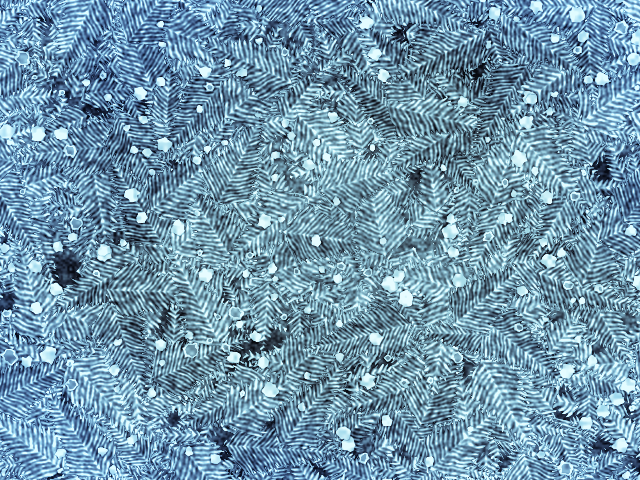
Write a WebGL 2 fragment shader that draws this texture.

```glsl
#version 300 es
precision highp float;
// Frost on a window pane: overlapping fern-shaped ice leaves with broken barbs,
// painted from small to large over a dark, grainy ground, then topped with
// scattered hexagonal crystals. One tone value is coloured by two ramps.

uniform vec2 u_resolution;
out vec4 fragColor;

const float TAU = 6.2831853;
const int LEAF_LAYERS = 3;
const float LEAF_SIZE = 0.05;       // cell size of the smallest leaves
const float LEAF_GROWTH = 1.55;     // size ratio between layers
const float LEAF_CHANCE = 0.78;
const float LEAF_TONE = 0.56;
const float BARB_PERIOD = 0.0105;
const float BARB_SLANT = 0.75;
const float BARB_CONTRAST = 0.19;
const float GROUND_TONE = 0.38;
const float GRAIN_FREQ = 150.0;
const float CRYSTAL_CELL = 0.048;
const float CRYSTAL_CHANCE = 0.34;
const vec2 HAZE_CENTRE = vec2(0.73, 0.48);

// Ramps from black gaps to white ice, in equal steps of tone
const vec3 GREY_ICE[6] = vec3[6](
  vec3(0.03, 0.04, 0.06), vec3(0.16, 0.20, 0.25), vec3(0.31, 0.42, 0.48),
  vec3(0.46, 0.64, 0.72), vec3(0.65, 0.86, 0.91), vec3(0.90, 0.99, 1.00));
const vec3 BLUE_ICE[6] = vec3[6](
  vec3(0.02, 0.04, 0.10), vec3(0.13, 0.20, 0.35), vec3(0.26, 0.39, 0.58),
  vec3(0.40, 0.60, 0.77), vec3(0.60, 0.84, 0.95), vec3(0.88, 0.99, 1.00));

float hash(vec2 p) {
  vec3 q = fract(p.xyx * 0.1031);
  q += dot(q, q.yzx + 33.33);
  return fract((q.x + q.y) * q.z);
}

float noise(vec2 p) {
  vec2 i = floor(p), f = fract(p);
  f = f * f * (3.0 - 2.0 * f);
  return mix(mix(hash(i), hash(i + vec2(1, 0)), f.x),
             mix(hash(i + vec2(0, 1)), hash(i + vec2(1, 1)), f.x), f.y);
}

float fbm(vec2 p) {
  return 0.55 * noise(p) + 0.3 * noise(p * 2.1 + 7.3) + 0.15 * noise(p * 4.3 + 3.1);
}

vec2 rotate(vec2 p, float a) {
  return vec2(cos(a) * p.x + sin(a) * p.y, cos(a) * p.y - sin(a) * p.x);
}

// One fern leaf in its own frame: x = tone, y = coverage
vec2 leaf(vec2 q, float size, float seed, float pixel) {
  float along = q.x / size, side = abs(q.y);
  float halfWidth = 0.31 * size * (1.0 - along) * smoothstep(-1.0, -0.55, along);
  float inside = halfWidth - side;
  if (inside < -0.014 || abs(along) > 1.0) return vec2(0.0);

  float wobble = 0.8 * noise(q * 45.0 + seed * 91.0);
  float barb = (q.x - BARB_SLANT * side) / (BARB_PERIOD * (0.85 + 0.4 * seed)) + wobble;
  float stripe = sin(TAU * barb);
  float dash = noise(vec2(barb * 1.3, q.y * 140.0) + seed * 57.0);
  inside += 0.005 * stripe + 0.014 * (dash - 0.5);

  float tone = LEAF_TONE + 0.16 * (seed - 0.5);
  tone += BARB_CONTRAST * stripe * (0.5 + dash) + 0.5 * (dash - 0.5);
  tone += 0.06 * sin(seed * 40.0) * clamp(q.y / 0.006, -1.0, 1.0);
  tone += 0.2 * exp(-q.y * q.y / 6e-6);                    // spine
  tone -= 0.16 * (1.0 - smoothstep(0.0, 0.009, inside));   // shaded rim
  return vec2(tone, smoothstep(-pixel, pixel, inside));
}

float paintLeaves(float tone, vec2 p, float pixel) {
  float size = LEAF_SIZE;
  for (int layer = 0; layer < LEAF_LAYERS; layer++) {
    vec2 cell = floor(p / size);
    for (int k = 0; k < 9; k++) {
      vec2 id = cell + vec2(k % 3 - 1, k / 3 - 1);
      vec2 key = id + float(layer) * 37.0 + 100.0;
      if (hash(key + 5.7) > LEAF_CHANCE) continue;
      vec2 centre = (id + 0.5 + 0.8 * (vec2(hash(key), hash(key + 19.3)) - 0.5)) * size;
      vec2 l = leaf(rotate(p - centre, TAU * hash(key + 41.1)), size, hash(key + 63.9), pixel);
      tone = mix(tone, l.x, l.y);
    }
    size *= LEAF_GROWTH;
  }
  return tone;
}

// Bright hexagonal grains, some of them hollow, each with a dark rim
float paintCrystals(float tone, vec2 p, float pixel) {
  vec2 cell = floor(p / CRYSTAL_CELL);
  for (int k = 0; k < 9; k++) {
    vec2 id = cell + vec2(k % 3 - 1, k / 3 - 1), key = id + 300.0;
    if (hash(key) > CRYSTAL_CHANCE * 2.0 * noise(id * 0.3 + 20.0)) continue;
    vec2 centre = (id + vec2(hash(key + 11.2), hash(key + 23.4))) * CRYSTAL_CELL;
    float radius = mix(0.006, 0.016, pow(hash(key + 37.6), 2.0));
    vec2 q = abs(rotate(p - centre, TAU * hash(key + 51.8)));
    float edge = max(q.x * 0.866 + q.y * 0.5, q.y) - radius + 0.006 * (noise(p * 130.0) - 0.5);
    float hollow = step(0.75, hash(key + 71.5)) * smoothstep(0.003, 0.005, -edge);
    float face = 0.78 + 0.36 * noise(p * 110.0 + 9.0) - 0.35 * hollow;
    tone -= 0.22 * (1.0 - smoothstep(0.0, 0.005, edge));
    tone = mix(tone, face, 1.0 - smoothstep(-pixel, pixel, edge));
  }
  return tone;
}

void main() {
  vec2 p = gl_FragCoord.xy / u_resolution.y;
  float pixel = 0.7 / u_resolution.y;
  float fromCentre = length((p - HAZE_CENTRE) * vec2(0.85, 1.0));
  float haze = exp(-fromCentre * fromCentre * 28.0);

  // Grainy ground with deep gaps
  float gap = smoothstep(0.46, 0.62, fbm(p * 8.0 + 4.0)) * (1.0 - haze);
  float tone = GROUND_TONE - 0.24 * gap + 0.5 * (1.0 - 0.6 * gap) * (noise(p * GRAIN_FREQ) - 0.5);
  tone = paintLeaves(tone, p, pixel);

  // Broad light, haze and fine glitter
  tone += 0.28 * (fbm(p * 4.5 + 31.0) - 0.5) + 0.12 * smoothstep(0.35, 0.8, fromCentre) - 0.04;
  tone = mix(tone, 0.62 + 0.7 * (tone - 0.52), 0.8 * haze);
  tone += 0.28 * (noise(p * GRAIN_FREQ * 1.4 + 50.0) - 0.5);
  tone = clamp(paintCrystals(tone, p, pixel), 0.0, 1.0);

  // Greyer in the middle, bluer towards the borders
  float blueness = smoothstep(0.2, 0.75, fromCentre + 0.5 * (fbm(p * 3.0 + 12.0) - 0.5));
  vec3 colour = mix(GREY_ICE[0], BLUE_ICE[0], blueness);
  for (int i = 1; i < 6; i++) {
    vec3 stop = mix(GREY_ICE[i], BLUE_ICE[i], blueness);
    colour = mix(colour, stop, clamp(tone * 5.0 - float(i - 1), 0.0, 1.0));
  }
  fragColor = vec4(colour, 1.0);
}
```
